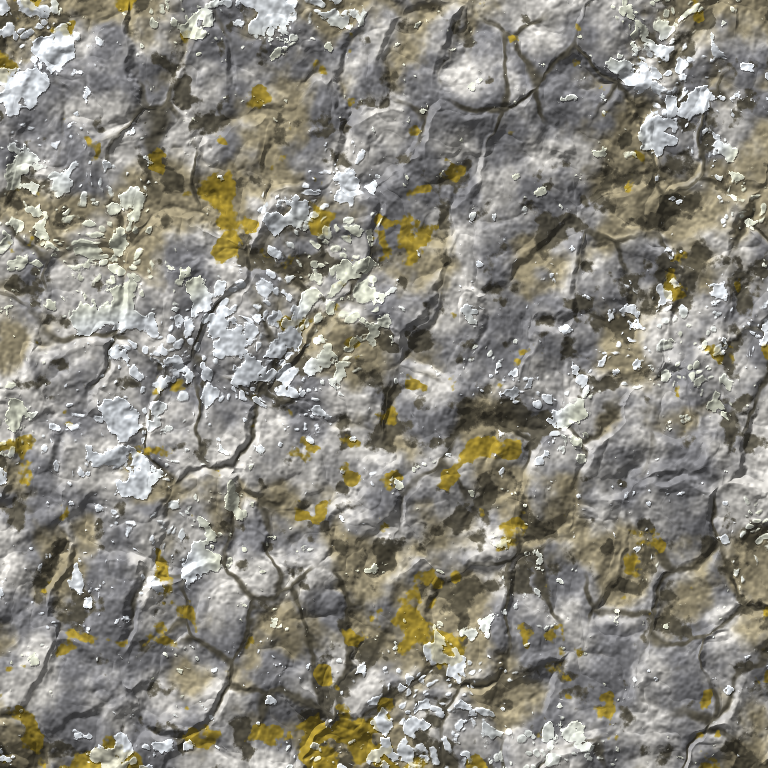
Write a WebGL 1 fragment shader that draws this texture.

```glsl
precision highp float;
// Weathered limestone crusted with pale lichen, ochre moss and dark cracks.
uniform vec2 u_resolution;

const vec3 SLATE  = vec3(0.43, 0.43, 0.44);
const vec3 PALE   = vec3(0.70, 0.69, 0.67);
const vec3 EARTH  = vec3(0.52, 0.48, 0.37);
const vec3 SHADOW = vec3(0.27, 0.255, 0.21);
const vec3 OCHRE  = vec3(0.55, 0.47, 0.16);
const vec3 LICHEN = vec3(0.79, 0.81, 0.83);
const vec3 SAGE   = vec3(0.75, 0.76, 0.69);

const vec2  LIGHT_DIR    = vec2(-0.5, 0.87);
const float LIGHT_STEP   = 0.002;
const float CONTRAST     = 0.26;
const float WARP         = 0.06;
const float ROUGHNESS    = 0.13;
const float FACET_TILT   = 0.10;
const float LICHEN_SCALE = 16.0;
const float LICHEN_RISE  = 0.003;
const float FBM_MEAN     = 0.485;
const float MEAN_HEIGHT  = 0.068;

vec2 hash2(vec2 p) {
  vec3 q = fract(p.xyx * vec3(0.1031, 0.1030, 0.0973));
  q += dot(q, q.yzx + 33.33);
  return fract((q.xx + q.yz) * q.zy);
}

float noise(vec2 p) {
  vec2 i = floor(p), f = fract(p);
  f = f * f * (3.0 - 2.0 * f);
  float low = mix(hash2(i).x, hash2(i + vec2(1.0, 0.0)).x, f.x);
  float high = mix(hash2(i + vec2(0.0, 1.0)).x, hash2(i + 1.0).x, f.x);
  return mix(low, high, f.y);
}

float fbm(vec2 p) {
  float sum = 0.0, amp = 0.5;
  for (int i = 0; i < 5; i++) {
    sum += amp * noise(p);
    p = mat2(1.6, 1.2, -1.2, 1.6) * p + 11.3;
    amp *= 0.5;
  }
  return sum;
}

// Cellular noise: distance to the nearest seed, gap to the second nearest.
struct Cell { float near; float edge; vec2 id; vec2 offset; };

Cell cells(vec2 p) {
  vec2 base = floor(p);
  Cell c = Cell(8.0, 0.0, vec2(0.0), vec2(0.0));
  float second = 8.0;
  for (int y = -1; y <= 1; y++) {
    for (int x = -1; x <= 1; x++) {
      vec2 cell = base + vec2(float(x), float(y));
      vec2 offset = p - cell - hash2(cell);
      float d = length(offset);
      if (d < c.near) {
        second = c.near;
        c.near = d;
        c.id = hash2(cell + 57.0);
        c.offset = offset;
      } else {
        second = min(second, d);
      }
    }
  }
  c.edge = second - c.near;
  return c;
}

// Clustered round crusts in three sizes, with frayed rims.
float lichenCover(vec2 p, vec2 warped) {
  float cluster = smoothstep(0.38, 0.62, fbm(p * 7.0 + 3.0));
  float fray = (fbm(p * 70.0) - FBM_MEAN) * 0.9 - 0.04;
  float cover = 0.0, scale = LICHEN_SCALE;
  for (int i = 0; i < 3; i++) {
    Cell c = cells(warped * scale + float(i) * 3.7);
    float radius = (0.15 + 0.5 * c.id.x) * cluster * step(0.35, c.id.y);
    cover = max(cover, smoothstep(0.0, 0.003 * scale, radius - c.near + fray));
    scale *= 2.2;
  }
  return cover;
}

// Returns height, lichen cover and distance from a facet border.
vec3 surface(vec2 p) {
  vec2 bend = vec2(fbm(p * 14.0), fbm(p * 14.0 + 31.0)) - FBM_MEAN;
  vec2 q = p + WARP * bend;
  Cell facet = cells(mat2(0.94, 0.34, -0.34, 0.94) * q * vec2(13.0, 9.0));
  float tilt = dot(facet.id - 0.5, facet.offset) * smoothstep(0.0, 0.25, facet.edge);
  float lichen = lichenCover(p, q);
  float height = ROUGHNESS * fbm(q * 8.0) + FACET_TILT * tilt;
  height += 0.02 * abs(noise(q * 30.0) - 0.5) + 0.002 * noise(p * 230.0);
  return vec3(height + LICHEN_RISE * lichen, lichen, facet.edge);
}

void main() {
  vec2 p = gl_FragCoord.xy / min(u_resolution.x, u_resolution.y);
  vec3 s = surface(p);
  float slope = (s.x - surface(p + LIGHT_DIR * LIGHT_STEP).x) / LIGHT_STEP;
  float hollow = (MEAN_HEIGHT - s.x) * 4.0;

  // Bare stone with earthy stains
  vec3 color = mix(SLATE, PALE, smoothstep(0.30, 0.66, fbm(p * 20.0 + 5.0)));
  float stain = smoothstep(0.48, 0.66, fbm(p * 11.0 + 17.0) + hollow);
  color = mix(color, EARTH, 0.8 * stain);

  // Pits and cracks
  float pits = smoothstep(0.62, 0.72, fbm(p * 38.0 + 9.0) + hollow);
  float cracks = 1.0 - smoothstep(0.02, 0.10, s.z);
  cracks *= smoothstep(0.45, 0.60, fbm(p * 9.0 + 40.0));
  color = mix(color, SHADOW, 0.85 * max(pits, cracks));

  // Lichen crust and ochre moss
  vec3 crust = mix(LICHEN, SAGE, smoothstep(0.4, 0.7, noise(p * 9.0 + 23.0)));
  crust *= 0.88 + 0.24 * noise(p * 120.0 + 13.0);
  color = mix(color, crust, 0.92 * s.y);
  float patches = (fbm(p * 5.0 + 80.0) - FBM_MEAN) * 0.5;
  float moss = smoothstep(0.66, 0.71, fbm(p * 24.0 + 60.0) + 0.6 * hollow + patches);
  color = mix(color, OCHRE, 0.9 * moss * (1.0 - 0.7 * s.y));

  // Relief light and fine grain
  color *= 1.0 + CONTRAST * clamp(slope, -1.8, 1.3);
  color *= 0.86 + 0.28 * noise(p * 190.0 + 71.0);
  gl_FragColor = vec4(clamp(color, 0.0, 1.0), 1.0);
}
```
